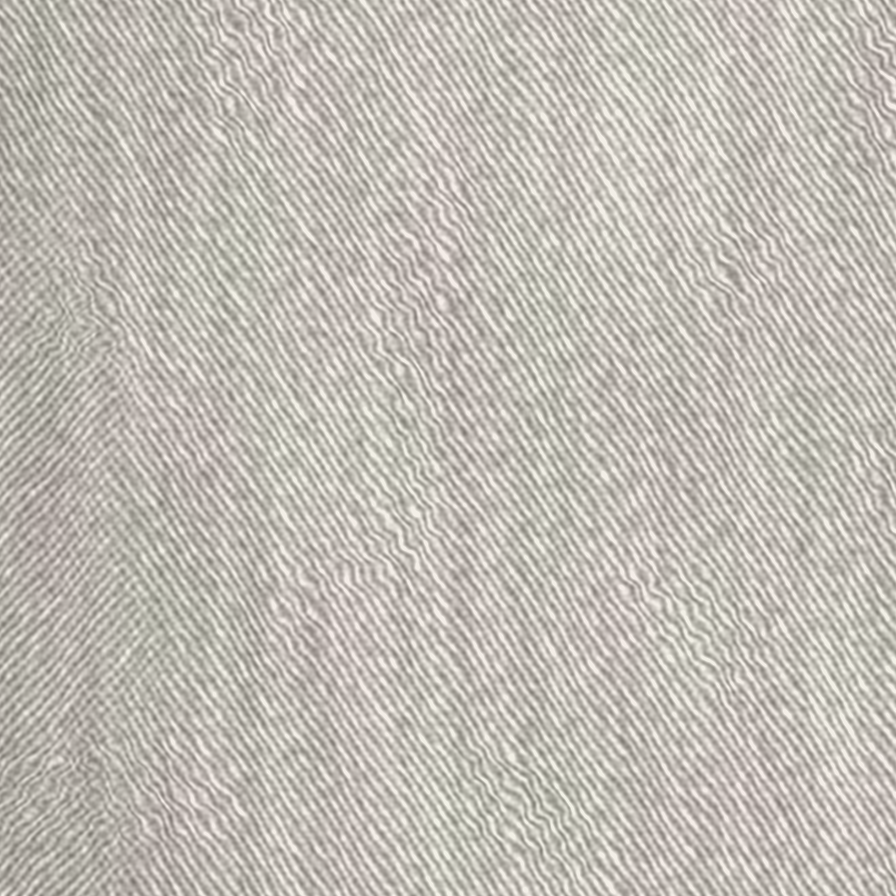
Reproduce this texture procedurally as a three.js fragment shader.

```glsl
varying vec2 vUv;

vec2 latticeGradient(vec2 cell) {
  vec3 h = fract(cell.xyx * vec3(0.1031, 0.1030, 0.0973));
  h += dot(h, h.yzx + 33.33);
  float angle = 6.2832 * fract((h.x + h.y) * h.z);
  return vec2(cos(angle), sin(angle));
}

float gradientNoise(vec2 p) {
  vec2 cell = floor(p);
  vec2 f = p - cell;
  vec2 fade = f * f * f * (f * (f * 6.0 - 15.0) + 10.0);
  float a = dot(latticeGradient(cell), f);
  float b = dot(latticeGradient(cell + vec2(1.0, 0.0)), f - vec2(1.0, 0.0));
  float c = dot(latticeGradient(cell + vec2(0.0, 1.0)), f - vec2(0.0, 1.0));
  float d = dot(latticeGradient(cell + vec2(1.0, 1.0)), f - vec2(1.0, 1.0));
  return mix(mix(a, b, fade.x), mix(c, d, fade.x), fade.y);
}

// Diagonal ribs, broken up by slubs along each thread
float twill(vec2 p, vec2 ribFrequency, float bend) {
  float rib = dot(p, ribFrequency) + bend;
  vec2 along = normalize(vec2(ribFrequency.y, -ribFrequency.x));
  float slub = gradientNoise(vec2(rib * 0.9, dot(p, along) * 48.0));
  float wave = sin(6.2832 * rib + 0.9 * slub);
  return wave * (0.9 + 0.5 * slub) + 0.9 * slub;
}

void main() {
  vec2 p = vUv;

  // Gentle drift of the weave and small puckered patches
  float drift = 0.8 * gradientNoise(p * vec2(13.0, 5.0) + 7.0);
  float patches = gradientNoise(p * vec2(5.5, 4.5) + 31.0);
  float pucker = 0.12 + 0.75 * smoothstep(0.12, 0.42, patches);
  float bend = drift + pucker * gradientNoise(p * vec2(42.0, 50.0) + 3.0);

  // Main twill, with ribs leaning the other way near the lower left edge
  float mainRibs = twill(p, vec2(80.0, 54.0), bend);
  float counterRibs = twill(p + 4.0, vec2(74.0, -68.0), bend);
  float edge = p.x + 0.16 * gradientNoise(p * vec2(7.0, 5.0) + 12.0);
  float counter = 1.0 - smoothstep(0.03, 0.2, edge);
  counter *= 0.85 * (1.0 - smoothstep(0.55, 0.9, p.y));
  float ribs = mix(mainRibs, counterRibs, counter);

  // Worn vertical streaks, fine fibre grain and broad shading
  float streaks = gradientNoise(vec2(p.x * 30.0, p.y * 3.0) + 50.0);
  float grain = gradientNoise(p * 165.0) + 0.6 * gradientNoise(p * 90.0 + 20.0);
  float shade = mix(-0.055, 0.02, smoothstep(0.0, 0.5, p.x + 0.1 * p.y));
  shade += 0.04 * gradientNoise(p * 3.0 + 9.0) + 0.06 * streaks;
  float contrast = mix(0.135, 0.15, smoothstep(0.1, 0.6, p.x));
  float value = 0.735 + shade + contrast * ribs + 0.13 * grain;

  // Warm grey cotton with faint pink and olive tints
  float tint = gradientNoise(p * vec2(9.0, 5.0) + 70.0);
  vec3 warmth = vec3(0.018, 0.0, -0.03) + tint * vec3(0.015, -0.015, 0.01);
  vec3 cotton = clamp(vec3(value), 0.4, 0.94) + warmth;
  gl_FragColor = vec4(cotton, 1.0);
}
```
